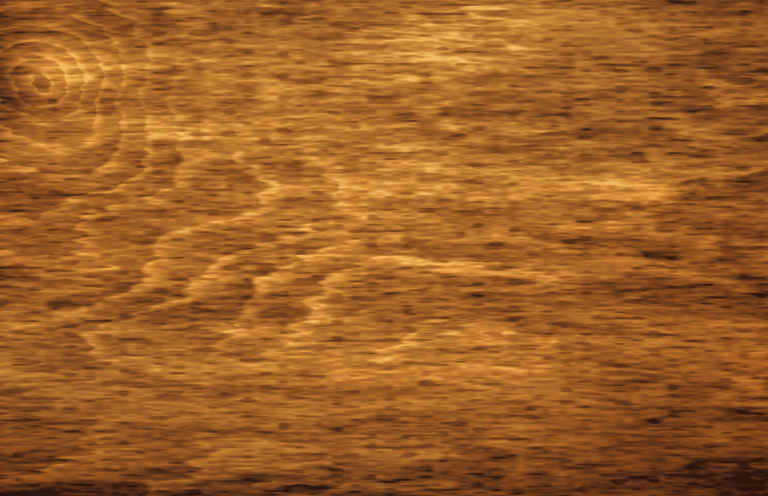
A WebGL 2 fragment shader for this texture:

```glsl
#version 300 es
precision highp float;
// A stained wooden board: fine horizontal fibres over broad tonal bands,
// with growth rings drawn as contours of a warped height field that peaks
// at a knot. All parts add up to one tone, which a colour ramp then maps.

uniform vec2 u_resolution;
out vec4 fragColor;

// Stain colours from dark to light; tone 0 is the second entry
const int SHADES = 8;
const vec3 STAIN[SHADES] = vec3[SHADES](
    vec3(0.17, 0.09, 0.06), vec3(0.31, 0.18, 0.10),
    vec3(0.44, 0.25, 0.12), vec3(0.55, 0.32, 0.13),
    vec3(0.65, 0.40, 0.16), vec3(0.74, 0.48, 0.19),
    vec3(0.85, 0.59, 0.25), vec3(0.95, 0.73, 0.38));

// Lengths are in canvas heights
const vec2  KNOT        = vec2(0.085, 0.83);
const vec2  GLOW_CENTRE = vec2(0.47, 0.60);  // fraction of the canvas
const float GLOW_TONE   = 3.65;
const float GLOW_FALL   = 2.45;
const float FIBRE_ROWS  = 185.0;
const float FIBRE_DEPTH = 1.0;
const float BAND_DEPTH  = 1.0;
const float RING_DEPTH  = 1.0;

float hash(vec2 p) {
    vec3 q = fract(p.xyx * 0.1031);
    q += dot(q, q.yzx + 33.33);
    return fract((q.x + q.y) * q.z);
}

float noise(vec2 p) {
    vec2 i = floor(p), f = fract(p);
    f = f * f * (3.0 - 2.0 * f);
    return mix(mix(hash(i), hash(i + vec2(1, 0)), f.x),
               mix(hash(i + vec2(0, 1)), hash(i + vec2(1, 1)), f.x), f.y);
}

// Noise centred on zero
float ripple(vec2 p) { return noise(p + 17.0) - 0.5; }

// Smooth elliptic bump
float bump(vec2 p, vec2 centre, vec2 radius) {
    vec2 d = (p - centre) / radius;
    return exp(-dot(d, d));
}

// Distance from the knot, stretched down and to the right
float knotDistance(vec2 p) {
    vec2 d = p - KNOT;
    d = vec2(0.88 * d.x - 0.3 * d.y, 0.3 * d.x + 1.05 * d.y);
    return length(d) * (1.0 + 0.35 * ripple(p * vec2(5.0, 7.0)));
}

// Height whose whole-number contours are the growth rings
float ringHeight(vec2 p, float knotDist) {
    float h = 2.5 * p.y + 5.5 * noise(p * vec2(1.15, 3.4) + 5.0);
    h += 1.2 * ripple(p * vec2(4.0, 9.0)) + 0.3 * ripple(p * vec2(14.0, 30.0));
    h += 0.35 * ripple(p * vec2(18.0, 130.0));
    h += 9.0 * exp(-4.2 * knotDist);
    h += 2.0 * bump(p, vec2(0.77, 0.09), vec2(0.30, 0.055));
    return h + 1.5 * bump(p, vec2(1.02, 0.57), vec2(0.20, 0.05));
}

// Pale crest with a soft flank on one side and a crisp one on the other
float rings(vec2 p, float knotDist) {
    float s = fract(ringHeight(p, knotDist));
    float crest = smoothstep(0.55, 0.9, s) * (1.0 - smoothstep(0.9, 1.0, s));
    float presence = smoothstep(0.3, 0.75, noise(p * vec2(2.2, 5.0) + 40.0));
    presence = max(presence, 0.85 * exp(-3.0 * knotDist));
    return presence * (1.35 * crest - 0.45 * smoothstep(0.6, 0.1, s));
}

// Broad streaks and soft mottling
float bands(vec2 p) {
    float b = 1.5 * ripple(p * vec2(0.8, 6.5)) + 1.3 * ripple(p * vec2(1.8, 24.0));
    b += 0.8 * ripple(p * vec2(7.0, 20.0)) + 0.6 * ripple(p * vec2(16.0, 45.0));
    b -= 0.9 * bump(p, vec2(0.65, 0.37), vec2(0.9, 0.05));
    b -= 0.5 * bump(p, vec2(0.95, 0.76), vec2(0.7, 0.03));
    return b + 0.6 * bump(p, vec2(0.6, 0.46), vec2(0.6, 0.035));
}

// Thin fibres of several lengths and dark pores
float fibres(vec2 p) {
    p.y += 0.012 * ripple(p * vec2(2.0, 3.0));
    float f = 2.0 * ripple(p * vec2(22.0, FIBRE_ROWS));
    f += 1.5 * ripple(p * vec2(60.0, 1.35 * FIBRE_ROWS) + 70.0);
    f += 1.3 * ripple(p * vec2(6.0, 0.55 * FIBRE_ROWS) + 130.0);
    float pore = noise(p * vec2(28.0, 0.85 * FIBRE_ROWS) + 210.0);
    return f + 0.2 - 1.5 * smoothstep(0.62, 0.9, pore);
}

// Sparse short dark flecks, at most one per cell
float flecks(vec2 p) {
    vec2 g = p * vec2(7.0, 15.0), cell = floor(g);
    vec2 place = 0.3 + 0.4 * vec2(hash(cell + 3.0), hash(cell + 9.0));
    return step(0.9, hash(cell + 50.0)) * bump(fract(g), place, vec2(0.08, 0.06));
}

void main() {
    vec2 uv = gl_FragCoord.xy / u_resolution;
    vec2 p = gl_FragCoord.xy / u_resolution.y;
    float knotDist = knotDistance(p);

    // Light pool fading towards the corners
    vec2 away = (uv - GLOW_CENTRE) / 0.62;
    float fade = dot(away, away);
    float tone = GLOW_TONE - GLOW_FALL * fade;

    // Grain
    tone += BAND_DEPTH * bands(p) + RING_DEPTH * rings(p, knotDist);
    tone += FIBRE_DEPTH * fibres(p) * (1.05 - 0.2 * min(fade, 1.5));
    tone -= 1.5 * flecks(p);

    // Knot: warm halo, dark core and a shadow beside it
    tone += 1.7 * bump(p, KNOT + vec2(0.03, 0.04), vec2(0.11, 0.08));
    tone -= 2.8 * bump(p, KNOT, vec2(0.022, 0.012));
    tone -= 2.0 * bump(p, KNOT - vec2(0.08, 0.0), vec2(0.055, 0.08));

    // Stain colour, redder towards the rim
    vec3 colour = STAIN[0];
    for (int i = 1; i < SHADES; i++)
        colour = mix(colour, STAIN[i], clamp(tone + 2.0 - float(i), 0.0, 1.0));
    float red = clamp(0.5 * fade + 0.8 * ripple(p * vec2(1.5, 4.0) + 90.0), 0.0, 1.0);
    colour *= mix(vec3(1.0), vec3(1.04, 0.93, 0.78), red);
    fragColor = vec4(colour, 1.0);
}
```
